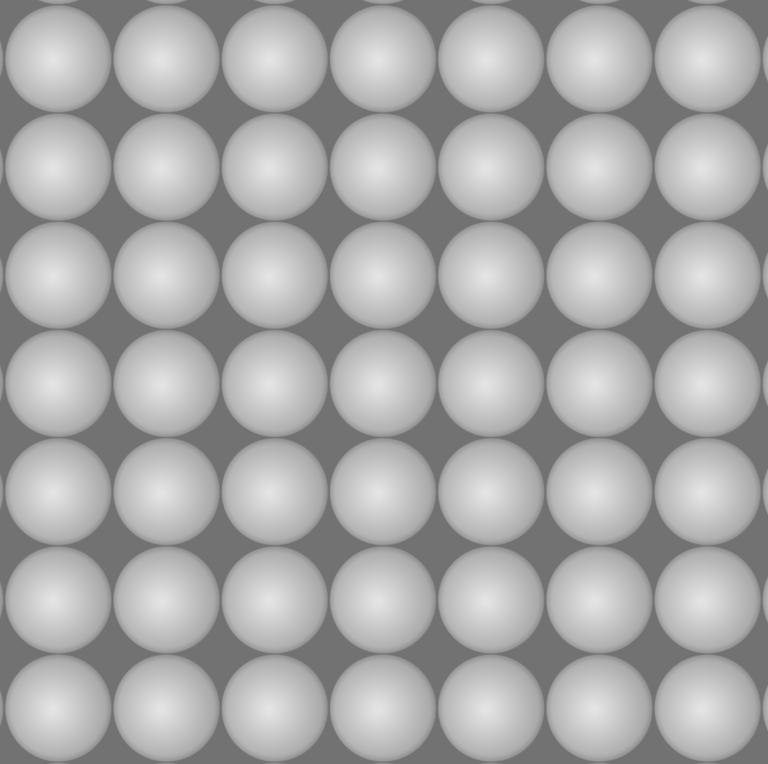
Reproduce this pattern procedurally as a WebGL 2 fragment shader.

```glsl
#version 300 es
precision highp float;

uniform vec2 u_resolution;
out vec4 fragColor;

// Grey of a ball at p, measured in cells from its centre
float ballShade(vec2 p) {
    float fromLight = length(p - vec2(-0.05, -0.013));
    float glow = 0.91 - 0.5 * sqrt(fromLight * fromLight + 0.0012);
    float rim = 0.075 * smoothstep(0.43, 0.495, length(p));
    return glow - rim;
}

void main() {
    // Square cells, about 7.1 across, with one ball centred in each
    vec2 uv = gl_FragCoord.xy / u_resolution.x;
    vec2 grid = (uv - vec2(0.4987, 0.4955)) / 0.1409;
    vec2 p = fract(grid + 0.5) - 0.5;

    // Soft ball edge, slightly taller than wide
    float pixel = 1.0 / (0.1409 * u_resolution.x);
    float soft = max(pixel, 0.01);
    float edge = length(p * vec2(1.004, 0.996)) - 0.492;
    float cover = 1.0 - smoothstep(-soft, soft, edge);

    float background = 0.446;
    float grey = mix(background, ballShade(p), cover);
    fragColor = vec4(vec3(grey), 1.0);
}
```
